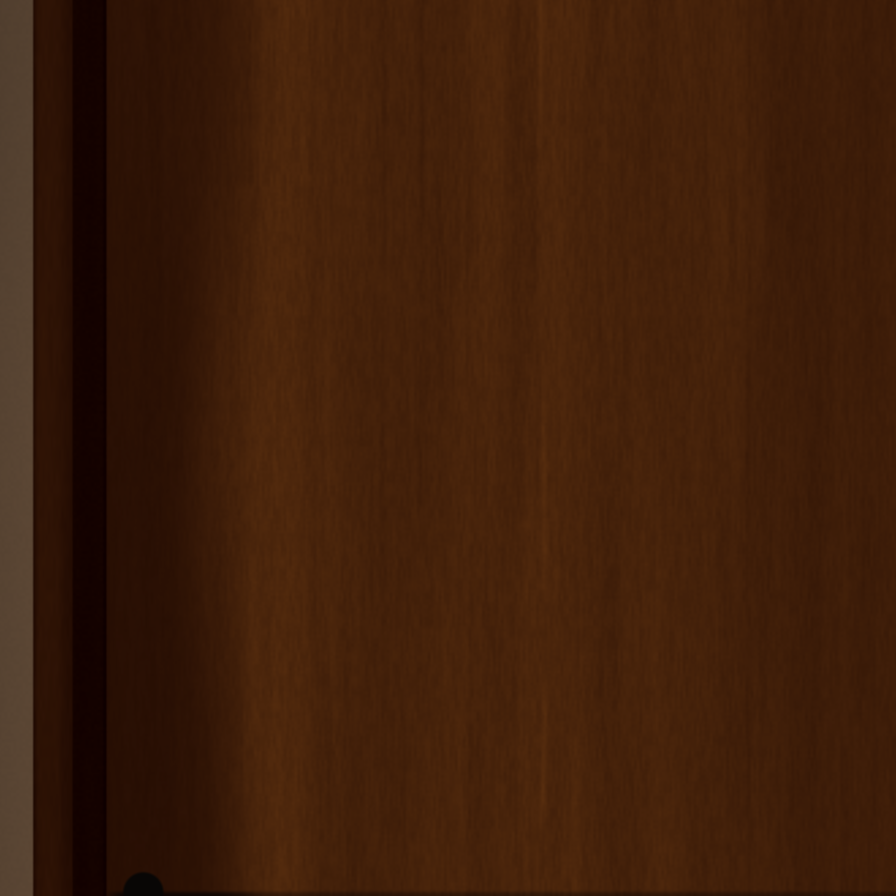
A Shadertoy shader for this texture:

```glsl
// Dark brown wooden door with vertical grain, its shaded frame and a strip of wall.
#define WALL_EDGE 0.037
#define FRAME_EDGE 0.081
#define DOOR_EDGE 0.119
#define SHADOW_EDGE 0.255
#define GRAIN_DEPTH 0.42
#define PORE_DEPTH 0.16
#define WOOD_DARK vec3(0.100, 0.022, 0.000)
#define WOOD_LIGHT vec3(0.300, 0.150, 0.046)
#define WALL_COLOR vec3(0.350, 0.270, 0.200)
#define KNOB_CENTER vec2(0.160, 0.004)
#define KNOB_RADIUS 0.022

float hash(vec2 cell) {
    vec3 q = fract(cell.xyx * vec3(0.1031, 0.1030, 0.0973));
    q += dot(q, q.yzx + 33.33);
    return fract((q.x + q.y) * q.z);
}

float noise(vec2 p) {
    vec2 cell = floor(p), f = fract(p);
    f = f * f * (3.0 - 2.0 * f);
    float low = mix(hash(cell), hash(cell + vec2(1, 0)), f.x);
    float high = mix(hash(cell + vec2(0, 1)), hash(cell + vec2(1, 1)), f.x);
    return mix(low, high, f.y);
}

// Long vertical fibres: each octave is finer across and shorter along the grain.
float grain(vec2 p) {
    p.x += 0.010 * (noise(p * vec2(5.0, 3.0)) - 0.5);
    float sum = 0.0, weight = 0.30;
    vec2 scale = vec2(22.0, 1.2);
    for (int i = 0; i < 4; i++) {
        sum += weight * (noise(p * scale + float(i) * 17.3) - 0.5);
        scale *= vec2(2.05, 1.9);
        weight *= 0.88;
    }
    return sum;
}

// Soft vertical line of a given half width.
float streak(float x, float center, float width) {
    float d = (x - center) / width;
    return exp(-d * d);
}

// Broad light falling across the door leaf.
float doorLight(vec2 p) {
    float bend = SHADOW_EDGE + 0.018 * cos(6.28 * p.y) + 0.012 * (p.y - 0.5);
    float lit = smoothstep(bend - 0.055, bend + 0.045, p.x);
    float shade = 0.27 + 0.10 * smoothstep(0.12, 0.21, p.x) + 0.10 * p.y * p.y;
    float tone = mix(shade, 0.85, lit);
    tone += 0.12 * streak(p.x, 0.315, 0.040) + 0.07 * streak(p.x, 0.60, 0.09);
    tone -= 0.05 * streak(p.x, 0.44, 0.05);
    return tone - 0.16 * smoothstep(0.76, 0.93, p.x);
}

float edge(float position, float x, float blur) {
    return smoothstep(position - blur, position + blur, x);
}

void mainImage(out vec4 fragColor, in vec2 fragCoord) {
    vec2 p = fragCoord / iResolution.xy;
    float blur = max(0.0016, 1.0 / iResolution.x);

    // Shared wood grain and fine pores
    float fibre = grain(p);
    float pore = noise(p * vec2(330.0, 75.0)) - 0.5;
    float speck = noise(p * 300.0) - 0.5;

    // Door leaf
    float light = doorLight(p);
    float wander = 0.006 * (noise(vec2(3.0, p.y * 4.0)) - 0.5);
    float tone = light * (1.0 + GRAIN_DEPTH * fibre + PORE_DEPTH * pore + 0.07 * speck);
    float darkLines = streak(p.x + wander, 0.428, 0.003) + streak(p.x + wander, 0.470, 0.003)
                    + streak(p.x - wander, 0.524, 0.003) + streak(p.x + wander, 0.836, 0.003);
    tone -= 0.12 * darkLines * noise(vec2(p.x * 9.0, p.y * 6.0));
    float vein = streak(p.x - 2.0 * wander, 0.605, 0.0035);
    tone += 0.19 * vein * smoothstep(0.1, 0.7, noise(vec2(8.0, p.y * 7.0)));
    vec3 color = mix(WOOD_DARK, WOOD_LIGHT, tone);

    // Dark recess with a thin seam beside the door
    float recessTone = -0.10 + 0.10 * fibre + 0.05 * speck;
    recessTone -= 0.10 * streak(p.x, DOOR_EDGE - 0.002, 0.002);
    vec3 recess = max(mix(WOOD_DARK, WOOD_LIGHT, recessTone), 0.0);
    color = mix(recess, color, edge(DOOR_EDGE, p.x, blur));

    // Wooden frame
    float frameTone = 0.38 + 0.22 * fibre + 0.07 * pore;
    frameTone -= 0.16 * smoothstep(0.060, FRAME_EDGE, p.x);
    frameTone -= 0.25 * streak(p.x, WALL_EDGE, 0.004);
    vec3 frame = mix(WOOD_DARK, WOOD_LIGHT, frameTone);
    color = mix(frame, color, edge(FRAME_EDGE, p.x, blur));

    // Strip of wall
    vec3 wall = WALL_COLOR * (0.97 + 0.05 * p.x / WALL_EDGE + 0.03 * speck);
    wall *= 1.0 - 0.07 * smoothstep(0.45, 1.0, p.y);
    color = mix(wall, color, edge(WALL_EDGE, p.x, blur));

    // Black knob and the shadow under it
    float knob = length(p - KNOB_CENTER) - KNOB_RADIUS;
    float sill = edge(0.125, p.x, 0.012) * (1.0 - edge(0.29, p.x, 0.06));
    sill = max(sill, 0.45 * edge(0.125, p.x, 0.012)) * (1.0 - smoothstep(0.001, 0.008, p.y));
    color = mix(color, vec3(0.045, 0.018, 0.010), 0.85 * sill);
    color = mix(vec3(0.030, 0.024, 0.020), color, smoothstep(-blur, blur * 1.5, knob));

    fragColor = vec4(color, 1.0);
}
```
